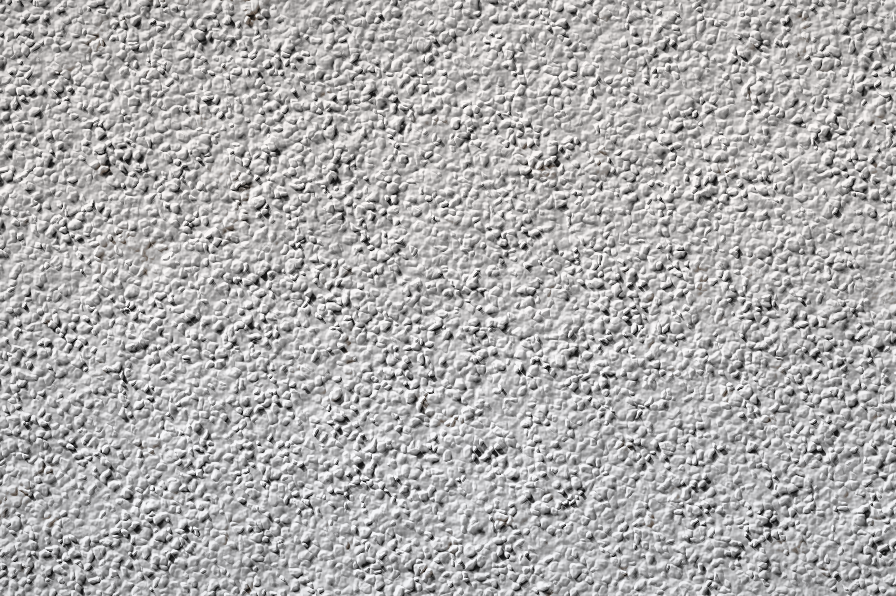
A Shadertoy shader for this texture:

```glsl
// Rough grey stucco wall: crumbly plaster grains under raking light from the upper left.
#define GRAINS 68.0        // grain cells per canvas height
#define GRAIN_RELIEF 1.05  // height of the tallest grains, in cells
#define CLUMP_SCALE 0.36   // frequency of rough and smooth patches
#define WARP 0.65          // how far the grain outlines are bent
#define GRIT 0.42          // height of the surface grit
#define SWELL 0.90         // height of the broad undulation
#define LIGHT_DIR vec2(-0.62, 0.78)
#define BASE_TONE 0.715
#define LIGHT_GAIN 0.27
#define SHADOW_GAIN 0.50
#define WARM_TINT vec3(1.012, 0.998, 0.990)
#define COOL_TINT vec3(0.996, 0.998, 1.008)

float hash(vec2 p) {
    return fract(sin(dot(p, vec2(127.1, 311.7))) * 43758.55);
}

vec2 hash2(vec2 p) {
    return vec2(hash(p), hash(p + 57.3));
}

float noise(vec2 p) {
    vec2 cell = floor(p), f = fract(p);
    f = f * f * (3.0 - 2.0 * f);
    float low = mix(hash(cell), hash(cell + vec2(1, 0)), f.x);
    float high = mix(hash(cell + vec2(0, 1)), hash(cell + vec2(1, 1)), f.x);
    return mix(low, high, f.y);
}

// Tallest of the rounded grains scattered around p
float grainHeight(vec2 p) {
    vec2 cell = floor(p);
    float top = 0.0;
    for (int y = -1; y <= 1; y++) {
        for (int x = -1; x <= 1; x++) {
            vec2 id = cell + vec2(x, y);
            vec2 offset = p - id - hash2(id);
            float size = hash(id + 19.7);
            float radius = mix(0.35, 0.82, size);
            float dome = 1.0 - smoothstep(0.3 * radius, radius, length(offset));
            top = max(top, dome * mix(0.3, 1.0, hash(id + 83.1)));
        }
    }
    return top;
}

// Plaster relief: ragged grains in clumps, two sizes of grit and a broad swell
float wallHeight(vec2 p) {
    vec2 bend = vec2(noise(p * 0.9 + 11.0), noise(p * 0.9 + 47.0)) - 0.5;
    vec2 fray = vec2(noise(p * 2.3 + 23.0), noise(p * 2.3 + 61.0)) - 0.5;
    float clump = smoothstep(0.15, 0.75, noise(p * CLUMP_SCALE + 5.0));
    float grains = grainHeight(p + WARP * (bend + 0.5 * fray));
    grains *= mix(0.6, 1.0, clump);
    float grit = noise(p * 1.9 + 31.0) + 0.3 * noise(p * 4.1 + 97.0);
    float swell = noise(p * 0.45 + 71.0);
    return GRAIN_RELIEF * grains + GRIT * grit + SWELL * swell;
}

// Depth by which relief towards the light covers this point
float castShadow(vec2 p, float height) {
    float cover = 0.0;
    for (int i = 1; i <= 4; i++) {
        float reach = 0.2 * float(i);
        float rise = wallHeight(p + LIGHT_DIR * reach) - height;
        cover = max(cover, rise - 0.6 * reach);
    }
    return smoothstep(0.0, 0.8, cover);
}

void mainImage(out vec4 fragColor, in vec2 fragCoord) {
    vec2 uv = fragCoord / iResolution.xy;
    vec2 wall = fragCoord / iResolution.y;
    vec2 p = wall * GRAINS;

    // Slope facing the light, softly limited, then shadows
    float height = wallHeight(p);
    float probe = 0.11;
    float slope = (wallHeight(p - LIGHT_DIR * probe)
                 - wallHeight(p + LIGHT_DIR * probe)) / (2.0 * probe);
    float tone = BASE_TONE + LIGHT_GAIN * tanh(slope * 0.9);
    tone -= SHADOW_GAIN * castShadow(p, height);

    // Uneven paint and a slight falloff to the edges
    tone += 0.04 * (noise(wall * 7.0) - 0.5) + 0.05 * (noise(p * 1.3) - 0.5);
    tone *= 1.02 - 0.16 * dot(uv - 0.5, uv - 0.5);
    tone = clamp(tone, 0.08, 0.97);

    // Warm above, cool below, with rare brown stains in the hollows
    vec3 color = tone * mix(COOL_TINT, WARM_TINT, smoothstep(0.1, 0.8, uv.y));
    float stain = smoothstep(0.80, 0.95, noise(p * 0.35 + 133.0));
    stain *= 1.0 - smoothstep(0.3, 0.65, tone);
    color *= mix(vec3(1.0), vec3(1.08, 0.95, 0.84), stain);
    fragColor = vec4(color, 1.0);
}
```
